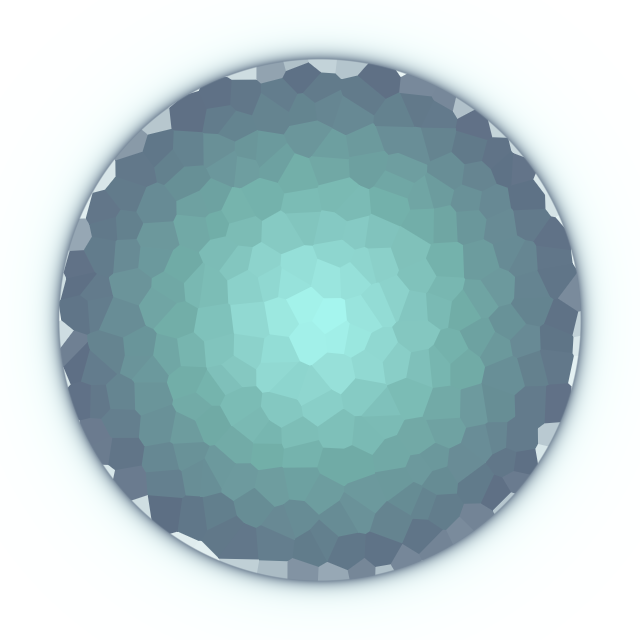
A Shadertoy shader for this background:

```glsl
// A faceted teal disc on white with a soft shadowed rim and a faint cyan halo.
// Cellular noise cuts the disc into facets; each facet takes one flat colour
// from a radial ramp sampled at its seed, the area outside samples it smoothly.

const float DISC_RADIUS  = 0.4075;  // in units of the short canvas side
const float MID_RADIUS   = 0.22;    // where the ramp reaches MID_TEAL
const float DARK_RADIUS  = 0.39;    // where the ramp reaches RIM_SLATE
const float CELLS        = 22.5;    // facets per canvas side
const float JITTER       = 0.82;    // seed scatter inside a grid cell
const float SHADOW_WIDTH = 0.011;   // falloff of the dark rim
const float HALO_WIDTH   = 0.055;   // falloff of the cyan tint
const float TONE_SPREAD  = 0.014;   // brightness variation between facets

const vec3 CORE_AQUA = vec3(0.67, 0.99, 0.96);
const vec3 MID_TEAL  = vec3(0.45, 0.69, 0.665);
const vec3 RIM_SLATE = vec3(0.37, 0.435, 0.52);
const vec3 HALO_TINT = vec3(0.075, 0.0, 0.006);
const vec2 GRID_SHIFT = vec2(0.15, 0.35);

vec2 hash22(vec2 p) {
    vec3 q = fract(p.xyx * vec3(0.1031, 0.1030, 0.0973));
    q += dot(q, q.yzx + 33.33);
    return fract((q.xx + q.yz) * q.zy);
}

// Aqua core to slate rim, then shadow and halo fading to white.
vec3 radialRamp(float r) {
    vec3 inner = mix(CORE_AQUA, MID_TEAL, clamp(r / MID_RADIUS, 0.0, 1.0));
    inner = mix(inner, RIM_SLATE,
                clamp((r - MID_RADIUS) / (DARK_RADIUS - MID_RADIUS), 0.0, 1.0));
    float beyond = max(r - DISC_RADIUS, 0.0);
    vec3 outer = vec3(1.0) - HALO_TINT * exp(-beyond / HALO_WIDTH);
    float shadow = 0.82 * exp(-beyond / SHADOW_WIDTH);
    outer = mix(outer, RIM_SLATE, shadow);
    return mix(inner, outer, smoothstep(DARK_RADIUS, DISC_RADIUS, r));
}

// Flat colour of the facet grown from one seed, given in grid units.
vec3 facetColor(vec2 seed) {
    float tone = hash22(floor(seed * 64.0)).x - 0.5;
    return radialRamp(length(seed - GRID_SHIFT) / CELLS) + tone * TONE_SPREAD;
}

// Nearest facet, blended with its neighbour across a pixel-wide border.
vec3 facets(vec2 p, float pixel) {
    vec2 g = p * CELLS + GRID_SHIFT;
    vec2 base = floor(g);
    vec2 nearSeed = g, nextSeed = g;
    float nearD = 1e3, nextD = 1e3;
    for (int y = -2; y <= 2; y++) {
        for (int x = -2; x <= 2; x++) {
            vec2 cell = base + vec2(x, y);
            vec2 seed = cell + 0.5 + JITTER * (hash22(cell + 71.0) - 0.5);
            vec2 d = seed - g;
            float dist = dot(d, d);
            if (dist < nearD) {
                nextD = nearD;
                nextSeed = nearSeed;
                nearD = dist;
                nearSeed = seed;
            } else if (dist < nextD) {
                nextD = dist;
                nextSeed = seed;
            }
        }
    }
    float border = (nextD - nearD) / (2.0 * max(distance(nearSeed, nextSeed), 1e-4));
    float own = clamp(0.5 + border / (pixel * CELLS), 0.0, 1.0);
    return mix(facetColor(nextSeed), facetColor(nearSeed), own);
}

void mainImage(out vec4 fragColor, in vec2 fragCoord) {
    float pixel = 1.0 / min(iResolution.x, iResolution.y);
    vec2 p = (fragCoord - 0.5 * iResolution.xy) * pixel;
    float r = length(p);

    // Faceted inside, smooth outside
    float outside = smoothstep(-pixel, pixel, r - DISC_RADIUS);
    vec3 color = mix(facets(p, pixel), radialRamp(max(r, DISC_RADIUS)), outside);

    fragColor = vec4(clamp(color, 0.0, 1.0), 1.0);
}
```
